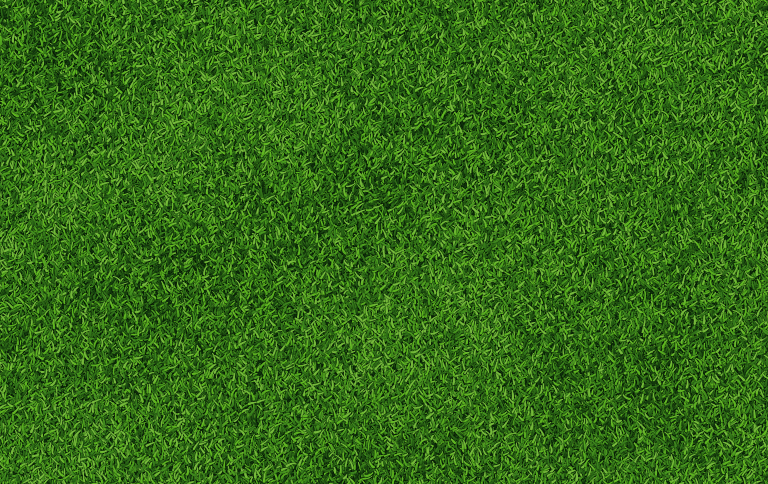
A Shadertoy shader for this texture:

```glsl
// Dense mown lawn seen from above: short curved blades stacked in jittered cells.

const int LAYERS = 8;
const float CELL = 0.0138;         // cell size, in canvas heights
const float BLADE_LENGTH = 0.0105; // half length
const float BLADE_WIDTH = 0.0024;  // half width
const float SHADOW_REACH = 0.0030;
const vec3 SHADOW_LOSS = vec3(0.31, 0.255, 0.31);
const float SUNLIGHT = 1.1;

const vec3 SOIL   = vec3(0.05, 0.17, 0.04);
const vec3 DEEP   = vec3(0.07, 0.21, 0.05);
const vec3 SHADE  = vec3(0.14, 0.34, 0.07);
const vec3 LEAF   = vec3(0.20, 0.45, 0.10);
const vec3 FRESH  = vec3(0.26, 0.54, 0.11);
const vec3 BRIGHT = vec3(0.34, 0.65, 0.11);
const vec3 PALE   = vec3(0.42, 0.66, 0.21);

vec4 hash4(vec3 p) {
    vec4 q = fract(p.xyzx * vec4(0.1031, 0.1030, 0.0973, 0.1099));
    q += dot(q, q.wzxy + 33.33);
    return fract((q.xxyz + q.yzzw) * q.zywx);
}

float ramp(float a, float b, float t) {
    return clamp((t - a) / (b - a), 0.0, 1.0);
}

// Tone 0..1 runs from shadowed green to dry, sunlit tips.
vec3 grassColor(float tone) {
    vec3 c = mix(DEEP, SHADE, ramp(0.05, 0.20, tone));
    c = mix(c, LEAF, ramp(0.20, 0.44, tone));
    c = mix(c, FRESH, ramp(0.44, 0.70, tone));
    c = mix(c, BRIGHT, ramp(0.70, 0.92, tone));
    return mix(c, PALE, ramp(0.96, 1.12, tone));
}

// Broad uneven growth, about -1..1.
float patches(vec2 p) {
    float a = sin(p.x * 7.0 + 2.0 * sin(p.y * 5.0));
    float b = sin(p.y * 11.0 - p.x * 4.0 + 1.7);
    float c = sin(p.x * 23.0 + p.y * 17.0 + 2.0 * sin(p.y * 13.0));
    return 0.4 * a + 0.35 * b + 0.25 * c;
}

// Into blade space: y runs from root to tip, x across the bent blade.
vec2 bladeSpace(vec2 p, float angle, float halfLength, float bend) {
    float s = sin(angle), c = cos(angle);
    vec2 q = vec2(c * p.x - s * p.y, s * p.x + c * p.y) / halfLength;
    q.x += bend * (q.y * q.y - 0.4);
    return q * halfLength;
}

// Distance to a tapered stroke along y.
float bladeDistance(vec2 q, float halfLength, float halfWidth) {
    float along = clamp(q.y / halfLength, -1.0, 1.0);
    float taper = halfWidth * (0.72 - 0.28 * along);
    float spine = halfLength - halfWidth;
    return length(vec2(q.x, q.y - clamp(q.y, -spine, spine))) - taper;
}

// Paints one layer of blades, with contact shadows, over the colour below.
vec3 paintLayer(vec3 below, vec2 p, float layer, float depth, float growth, float soft) {
    vec2 grid = p / CELL + layer * vec2(0.37, 0.61);
    vec2 home = floor(grid);
    vec3 color = below;
    for (int y = -1; y <= 1; y++) {
        for (int x = -1; x <= 1; x++) {
            vec2 cell = home + vec2(x, y);
            vec4 place = hash4(vec3(cell + 50.0, layer * 17.0 + 3.0));
            vec4 form = hash4(vec3(cell + 150.0, layer * 29.0 + 11.0));
            float halfLength = BLADE_LENGTH * mix(0.6, 1.1, form.x);
            float halfWidth = BLADE_WIDTH * mix(0.7, 1.2, form.y);
            float angle = (place.z - 0.5) * 2.4 + 0.15;
            vec2 offset = (grid - cell - place.xy) * CELL;
            vec2 q = bladeSpace(offset, angle, halfLength, (form.z - 0.5) * 0.6);
            float d = bladeDistance(q, halfLength, halfWidth);

            float along = clamp(q.y / halfLength, -1.0, 1.0);
            float across = clamp(q.x / halfWidth, -1.0, 1.0);
            float tone = 1.15 * place.w + 0.3 * depth - 0.13;
            tone += 0.12 * along - 0.06 * across + 0.12 * growth;
            color *= 1.0 - SHADOW_LOSS * (1.0 - smoothstep(0.0, SHADOW_REACH, d));
            color = mix(color, grassColor(tone), 1.0 - smoothstep(-soft, soft, d));
        }
    }
    return color;
}

void mainImage(out vec4 fragColor, in vec2 fragCoord) {
    vec2 p = fragCoord / iResolution.y;
    float soft = max(0.5 / iResolution.y, 0.0012);
    float growth = patches(p);
    vec3 color = SOIL;
    for (int i = 0; i < LAYERS; i++) {
        float depth = float(i) / float(LAYERS - 1);
        color = paintLayer(color, p, float(i), depth, growth, soft);
    }
    fragColor = vec4(color * SUNLIGHT, 1.0);
}
```
